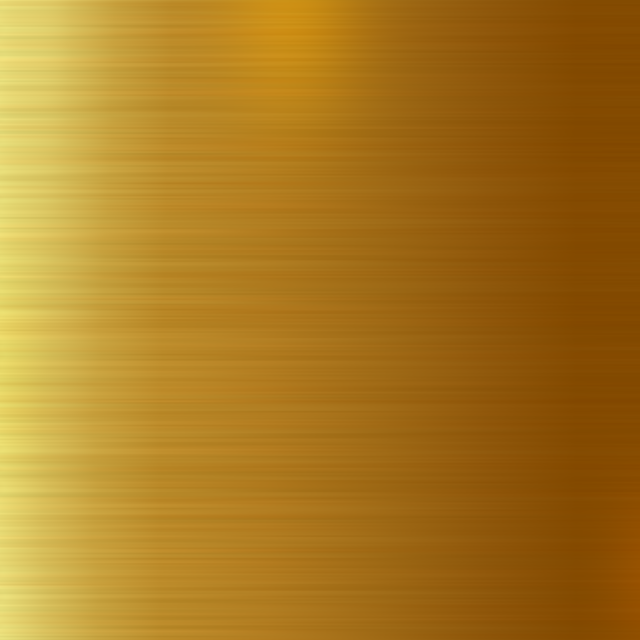
Give the GLSL for this texture, as a WebGL 2 fragment shader.

```glsl
#version 300 es
precision highp float;
// Brushed gold sheet: pale left edge, dark right side, fine horizontal grain.

uniform vec2 u_resolution;
out vec4 fragColor;

// Base colours from left to right
const int STOPS = 8;
const float STOP_X[STOPS] = float[](0.0, 0.07, 0.15, 0.25, 0.42, 0.60, 0.76, 0.90);
const vec3 STOP_COLOR[STOPS] = vec3[](
    vec3(0.91, 0.86, 0.47), vec3(0.84, 0.74, 0.35), vec3(0.78, 0.63, 0.24),
    vec3(0.73, 0.54, 0.16), vec3(0.69, 0.48, 0.12), vec3(0.62, 0.41, 0.08),
    vec3(0.56, 0.34, 0.04), vec3(0.515, 0.29, 0.0));

// Soft reflections
const vec2 TOP_GLOW_POS = vec2(0.46, 1.0);
const vec2 TOP_GLOW_SIZE = vec2(0.11, 0.19);
const vec3 TOP_GLOW = vec3(0.13, 0.10, -0.03);
const vec2 CORNER_GLOW_POS = vec2(1.02, 0.10);
const vec2 CORNER_GLOW_SIZE = vec2(0.07, 0.14);
const vec3 CORNER_GLOW = vec3(0.08, 0.03, 0.0);
const vec3 EDGE_YELLOW = vec3(0.0, -0.01, -0.06);

// Grain
const float FINE_ROWS = 370.0;
const float MEDIUM_ROWS = 150.0;
const float BROAD_ROWS = 42.0;
const float GRAIN_STRENGTH = 0.10;
const float TINT_STRENGTH = 0.045;
const vec3 GRAIN_COLOR = vec3(0.85, 0.85, 0.75);
const vec3 WARM_TINT = vec3(0.5, -0.35, -0.45);

float hash(vec2 p) {
    vec3 q = fract(vec3(p.xyx) * 0.1031);
    q += dot(q, q.yzx + 33.33);
    return fract((q.x + q.y) * q.z);
}

float noise(vec2 p) {
    vec2 cell = floor(p);
    vec2 f = fract(p);
    f = f * f * (3.0 - 2.0 * f);
    float low = mix(hash(cell), hash(cell + vec2(1.0, 0.0)), f.x);
    float high = mix(hash(cell + vec2(0.0, 1.0)), hash(cell + vec2(1.0)), f.x);
    return mix(low, high, f.y);
}

// Long horizontal fibres, centred on zero
float streak(vec2 uv, float columns, float rows, float seed) {
    return noise(uv * vec2(columns, rows) + seed) - 0.5;
}

float softSpot(vec2 uv, vec2 center, vec2 size) {
    vec2 d = (uv - center) / size;
    return exp(-dot(d, d));
}

vec3 goldRamp(float x) {
    vec3 color = STOP_COLOR[0];
    for (int i = 1; i < STOPS; i++) {
        float t = clamp((x - STOP_X[i - 1]) / (STOP_X[i] - STOP_X[i - 1]), 0.0, 1.0);
        color = mix(color, STOP_COLOR[i], t);
    }
    return color;
}

void main() {
    vec2 uv = gl_FragCoord.xy / u_resolution;

    // The pale band widens towards the top
    float leftSide = 1.0 - smoothstep(0.0, 0.45, uv.x);
    float shift = 0.045 * smoothstep(0.3, 1.0, uv.y) * leftSide * smoothstep(0.0, 0.1, uv.x);
    float ragged = 0.02 * streak(uv, 2.0, 90.0, 61.0) * leftSide;
    vec3 color = goldRamp(max(uv.x - shift + ragged, 0.0));

    // Reflections
    color += TOP_GLOW * softSpot(uv, TOP_GLOW_POS, TOP_GLOW_SIZE);
    color += CORNER_GLOW * softSpot(uv, CORNER_GLOW_POS, CORNER_GLOW_SIZE);
    color += EDGE_YELLOW * softSpot(uv, vec2(0.0, 0.42), vec2(0.07, 0.2));

    // Brushed grain, fading into the dark side
    float grain = 0.50 * streak(uv, 4.0, FINE_ROWS, 3.0)
                + 0.35 * streak(uv, 3.0, MEDIUM_ROWS, 17.0)
                + 0.20 * streak(uv, 1.5, BROAD_ROWS, 29.0);
    float tint = streak(uv, 2.5, MEDIUM_ROWS, 47.0);
    float fade = mix(1.0, 0.35, smoothstep(0.1, 0.9, uv.x));
    color += fade * (GRAIN_STRENGTH * grain * GRAIN_COLOR + TINT_STRENGTH * tint * WARM_TINT);

    fragColor = vec4(clamp(color, 0.0, 1.0), 1.0);
}
```
